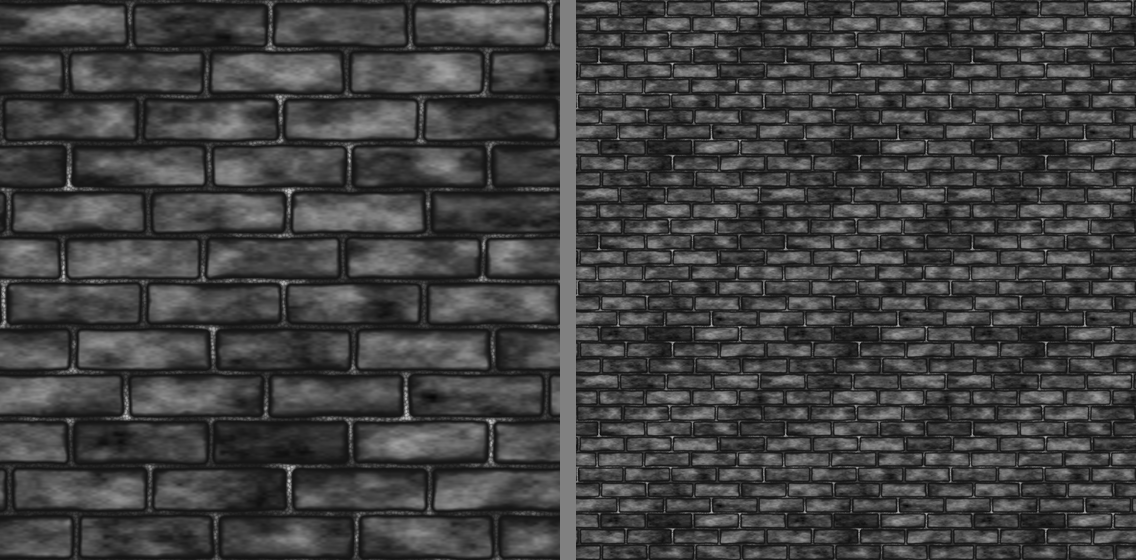
Left: one tile. Right: repeated 3 by 3.
A Shadertoy shader for this texture:

```glsl
// Sooty grey brick wall in running bond: soft rounded bricks with cloudy faces,
// dark recessed edges and patchy, gritty mortar that is brightest where joints meet.
// Brick distances from three rows are blended; every noise wraps, so the wall tiles.

const float TAU = 6.2831853;
const vec2 BRICKS = vec2(4.0, 12.0);       // repeats across and down
const float ASPECT = 3.0;                  // cell width in row heights
const float ROW_LIFT = 0.002;              // height of the bed joints, canvas units
const float ROW_DRIFT = 0.045;             // slow unevenness of the courses, in rows
const vec2 JOINT = vec2(0.082, 0.072);     // half joint, in row heights
const float CORNER = 0.10;                 // corner radius, in row heights
const float BLEND = 0.04;                  // softness where bricks meet
const float EDGE_WEAR = 0.045;             // raggedness of the brick edges
const float FACE_GREY = 0.352;
const float CLOUD_CONTRAST = 0.68;
const float TINT_RANGE = 0.09;             // tone difference between bricks
const float SEAM_GREY = 0.08;
const float MORTAR_DIM = 0.14;
const float MORTAR_BRIGHT = 0.56;
const vec2 CLOUD_CELLS = vec2(14.0, 30.0);
const vec2 STAIN_CELLS = vec2(9.0, 17.0);
const vec2 WEAR_CELLS = vec2(24.0);
const vec2 MORTAR_CELLS = vec2(11.0, 13.0);
const vec2 GRIT_CELLS = vec2(170.0);
// Row stagger: strengths and phases of waves 2 to 5 around the tile
const vec4 STAGGER = vec4(0.033, 0.041, 0.034, 0.031);
const vec4 STAGGER_PHASE = vec4(0.85, 1.02, 2.33, -0.60);

// Whole-number wrap; the half step guards against rounding in the division
vec2 wrap(vec2 c, vec2 n) { return c - n * floor((c + 0.5) / n); }

vec2 hash2(vec2 c) {
    vec3 q = fract(c.xyx * vec3(0.1031, 0.1030, 0.0973));
    q += dot(q, q.yzx + 33.33);
    return fract((q.xx + q.yz) * q.zy);
}

// Value noise that repeats after a whole number of cells
float noise(vec2 uv, vec2 cells) {
    vec2 p = uv * cells, i = floor(p), f = fract(p);
    f = f * f * (3.0 - 2.0 * f);
    vec2 a = wrap(i, cells), b = wrap(i + 1.0, cells);
    return mix(mix(hash2(a).x, hash2(vec2(b.x, a.y)).x, f.x),
               mix(hash2(vec2(a.x, b.y)).x, hash2(b).x, f.x), f.y);
}

float fbm(vec2 uv, vec2 cells) {
    float sum = 0.0, weight = 0.5, total = 0.0;
    for (int k = 0; k < 4; k++) {
        sum += weight * noise(uv, cells);
        total += weight;
        weight *= 0.62;
        cells *= 2.0;
        uv += 0.137;
    }
    return sum / total;
}

// Wrapped cellular noise: distance to the nearest grain
float grains(vec2 uv, vec2 cells) {
    vec2 p = uv * cells, i = floor(p);
    float nearest = 2.0;
    for (int y = -1; y <= 1; y++)
    for (int x = -1; x <= 1; x++) {
        vec2 c = i + vec2(x, y);
        nearest = min(nearest, length(c + hash2(wrap(c, cells)) - p));
    }
    return nearest;
}

float rowShift(float row) {
    row = wrap(vec2(row), BRICKS.yy).x;
    vec4 waves = cos(TAU / BRICKS.y * row * vec4(2, 3, 4, 5) - STAGGER_PHASE);
    return 0.5 - fract(row * 0.5) + dot(STAGGER, waves);
}

float roundedBox(vec2 p, vec2 halfSize) {
    vec2 q = abs(p) - halfSize + CORNER;
    return length(max(q, 0.0)) + min(max(q.x, q.y), 0.0) - CORNER;
}

// Smooth distance to the nearest bricks, negative inside
float brickGap(vec2 p) {
    float sum = 0.0;
    for (int k = -1; k <= 1; k++) {
        float row = floor(p.y) + float(k);
        float x = (fract(p.x - rowShift(row)) - 0.5) * ASPECT;
        float d = roundedBox(vec2(x, p.y - row - 0.5), vec2(0.5 * ASPECT, 0.5) - JOINT);
        sum += exp(-d / BLEND);
    }
    return -BLEND * log(sum);
}

void mainImage(out vec4 fragColor, in vec2 fragCoord) {
    vec2 uv = fragCoord / iResolution.xy;

    // Slightly uneven courses
    vec2 p = (uv + vec2(0.0, ROW_LIFT)) * BRICKS;
    p.y -= ROW_DRIFT * sin(TAU * uv.y);
    p += vec2(0.003, 0.010) * sin(TAU * (uv.yx * vec2(9, 5) + uv * vec2(2, 3)));
    float row = floor(p.y);
    vec2 id = wrap(vec2(floor(p.x - rowShift(row)), row), BRICKS);
    vec2 random = hash2(id + 7.0);

    // Cloudy brick faces, each with its own tone and pattern
    float cloud = fbm(uv + random, CLOUD_CELLS) - 0.5;
    float stain = fbm(uv + 0.31, STAIN_CELLS);
    float face = FACE_GREY + TINT_RANGE * (random.x - 0.5) + CLOUD_CONTRAST * cloud;
    face *= mix(0.68, 1.06, smoothstep(0.28, 0.58, stain));

    // Worn edges sink into dark seams
    float gap = brickGap(p) + EDGE_WEAR * (fbm(uv, WEAR_CELLS) - 0.5);
    float bevel = mix(0.16, 0.07, smoothstep(0.3, 0.65, stain));
    face *= 1.0 - 0.15 * smoothstep(-0.34, -0.05, gap);
    float grey = mix(face, SEAM_GREY, smoothstep(-bevel, 0.015, gap));

    // Patchy mortar with fine grit
    float patches = smoothstep(0.38, 0.70, fbm(uv + 0.57, MORTAR_CELLS));
    float grit = mix(1.2, 0.6, smoothstep(0.1, 0.8, grains(uv, GRIT_CELLS)));
    grey += smoothstep(0.005, 0.085, gap) * mix(MORTAR_DIM, MORTAR_BRIGHT, patches) * grit;

    fragColor = vec4(vec3(clamp(grey, 0.0, 1.0)), 1.0);
}
```
